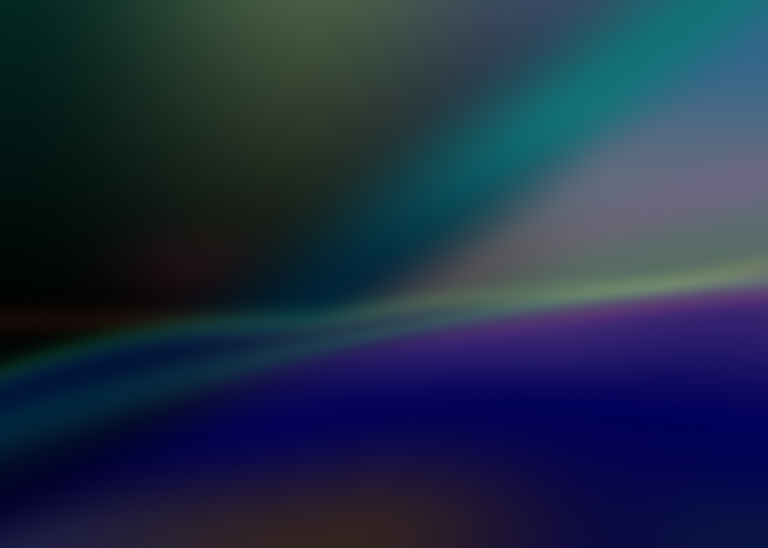
This background is drawn by a Shadertoy shader. Its source:

```glsl
float glow(float d, float width) {
    return exp(-d * d / (width * width));
}

// Rises from 0 to 1 as d drops from top to bottom
float below(float d, float top, float bottom) {
    return 1.0 - smoothstep(bottom, top, d);
}

float hash(vec2 p) {
    return fract(sin(dot(p, vec2(127.1, 311.7))) * 43758.5453);
}

// Dim sage haze, a diagonal teal beam and a blue sky beyond it
vec3 skyColor(vec2 p) {
    float beam = p.x - 0.456 - (p.y - 0.49) / 1.06;

    vec3 haze = mix(vec3(0.01, 0.15, 0.13), vec3(0.28, 0.36, 0.26), smoothstep(0.0, 0.42, p.x));
    haze = mix(haze, vec3(0.22, 0.28, 0.38), smoothstep(0.4, 0.72, p.x + 0.2 * (1.0 - p.y)));
    haze *= clamp(0.15 + (p.y - 0.5) * 1.75, 0.08, 1.0);
    haze += vec3(0.08, 0.015, 0.035) * glow(length((p - vec2(0.25, 0.51)) * vec2(1.0, 1.3)), 0.1);

    vec3 teal = mix(vec3(0.0, 0.14, 0.22), vec3(0.07, 0.45, 0.47), smoothstep(0.45, 0.82, p.y));

    vec3 far = mix(vec3(0.34, 0.42, 0.39), vec3(0.38, 0.42, 0.49), smoothstep(0.5, 0.68, p.y));
    far = mix(far, vec3(0.2, 0.4, 0.54), smoothstep(0.66, 0.92, p.y));
    far *= mix(0.7, 1.0, smoothstep(0.5, 0.8, p.x));

    float rise = smoothstep(-0.28, 0.01, beam);
    vec3 color = mix(haze, teal, pow(rise, 1.6));
    color = mix(color, far, smoothstep(-0.01, 0.16, beam));

    // Mauve streak fanning out under the beam
    float streak = p.y - 0.49 - 0.45 * (p.x - 0.57);
    color += vec3(0.05, -0.02, 0.02) * glow(streak, 0.05) * smoothstep(0.42, 0.6, p.x);
    return color;
}

void mainImage(out vec4 fragColor, in vec2 fragCoord) {
    vec2 p = fragCoord / iResolution.xy;
    float x = p.x;

    // Heights above the three flowing curves
    float upper = p.y - (0.316 + x * (0.514 + x * (-0.74 + x * 0.425)));
    upper += 0.018 * glow(x - 0.4, 0.13);
    float lower = p.y - (0.215 + x * (0.44 - x * 0.166));
    float deep = p.y - (0.08 + x * (0.58 - x * 0.44));

    vec3 color = skyColor(p);

    // Dull red seam under the darkness on the left
    color += vec3(0.08, 0.025, 0.015) * glow(p.y - 0.415, 0.025) * below(x, 0.5, 0.1);

    // Blue channel between the two bright ribbons
    vec3 channel = mix(vec3(0.0, 0.04, 0.2), vec3(0.34, 0.34, 0.42), smoothstep(0.1, 1.0, x));
    float spread = mix(1.0, 0.6, x);
    color = mix(color, channel, below(upper, 0.03 * spread, -0.035 * spread));

    // Violet slope sinking into deep blue
    vec3 violet = mix(vec3(0.01, 0.03, 0.15), vec3(0.24, 0.16, 0.45), smoothstep(0.15, 0.6, x));
    color = mix(color, violet, below(lower, 0.015, -0.05));
    vec3 abyss = mix(vec3(0.01, 0.0, 0.17), vec3(0.0, 0.0, 0.35), smoothstep(0.0, 0.4, x));
    float shore = mix(0.08, 0.15, smoothstep(0.1, 0.5, x)) + 0.11 * smoothstep(0.7, 1.0, x);
    color = mix(color, abyss, below(deep, shore, -0.03));

    // Warm floor fading to navy on the right
    vec3 ground = mix(vec3(0.12, 0.12, 0.27), vec3(0.2, 0.14, 0.13), smoothstep(0.0, 0.42, x));
    ground = mix(ground, vec3(0.03, 0.01, 0.27), smoothstep(0.45, 0.85, x));
    ground += vec3(0.01, 0.07, -0.01) * glow(length(p - vec2(1.0, 0.0)), 0.2);
    color = mix(color, ground, below(deep, 0.02, mix(-0.12, -0.24, smoothstep(0.0, 0.45, x))));

    // Bright ribbons along the curves
    color += mix(vec3(0.02, 0.13, 0.06), vec3(0.08, 0.08, 0.0), smoothstep(0.1, 1.0, x))
           * glow(upper, mix(0.028, 0.02, x));
    color += mix(vec3(0.0, 0.11, 0.05), vec3(0.04, 0.1, 0.02), x)
           * glow(lower, mix(0.055, 0.017, smoothstep(0.0, 0.55, x)));

    // Rosy fringe beneath the lower ribbon
    color += vec3(0.08, 0.02, 0.01) * glow(lower + 0.03, 0.02) * smoothstep(0.4, 0.8, x);

    // Faint dither against banding
    color += (hash(fragCoord) - 0.5) / 255.0;
    fragColor = vec4(clamp(color, 0.0, 1.0), 1.0);
}
```
